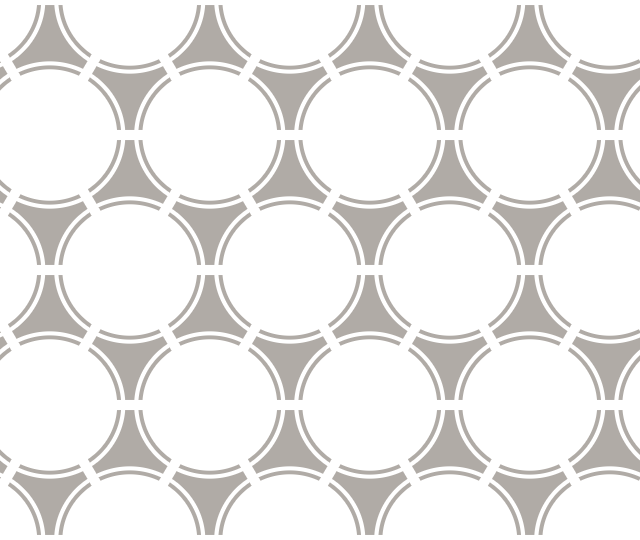
A Shadertoy shader for this pattern:

```glsl
// Staggered white discs, each with a thin ring, on a triangular lattice.
// The grey left between them is cut by white bars along the lattice lines.
// Lengths are in units of the spacing between neighbouring discs.

const float ROOT3 = 1.7320508;

// Offset from the nearest lattice point, taken from two interleaved grids
vec2 nearestCenterOffset(vec2 p) {
    vec2 cell = vec2(1.0, ROOT3);
    vec2 a = p - cell * floor(p / cell + 0.5);
    vec2 q = p - 0.5 * cell;
    vec2 b = q - cell * floor(q / cell + 0.5);
    return dot(a, a) < dot(b, b) ? a : b;
}

// Distance to the closest of the three lines joining a disc to its neighbours
float latticeLineDistance(vec2 offset) {
    vec2 d = abs(offset);
    return min(d.y, abs(dot(d, vec2(0.5 * ROOT3, -0.5))));
}

void mainImage(out vec4 fragColor, in vec2 fragCoord) {
    // Four discs across and four staggered rows up
    vec2 p = fragCoord / iResolution.xy * vec2(4.0, 2.0 * ROOT3);
    vec2 offset = nearestCenterOffset(p - vec2(0.811, 0.0));
    float radius = length(offset);

    // Signed distances, negative inside the grey
    float ring = abs(radius - 0.434) - 0.0125;
    float filler = 0.4725 - radius;
    float bar = 0.0325 - latticeLineDistance(offset);
    float shape = max(min(ring, filler), bar);

    // Edge smoothing over one pixel
    float pixel = 4.0 / iResolution.x;
    float coverage = clamp(0.5 - shape / pixel, 0.0, 1.0);

    vec3 white = vec3(1.0);
    vec3 warmGrey = vec3(0.69, 0.67, 0.65);
    fragColor = vec4(mix(white, warmGrey, coverage), 1.0);
}
```
